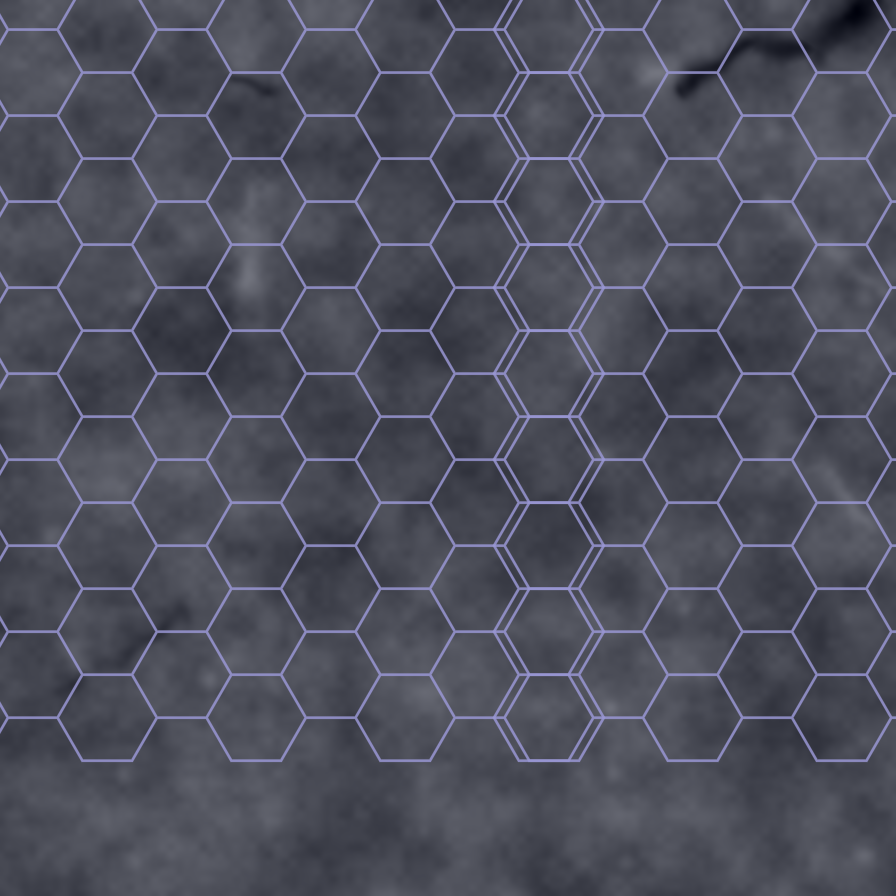
Write a Shadertoy shader that draws this pattern.

```glsl
// Thin lavender honeycomb laid over dark, mottled stone.
// Two hexagon lattices meet in one shared, slightly offset column, which doubles
// its lines; the stone is layered value noise with cracks, pale streaks and specks.

float hash(vec2 p) {
    return fract(sin(dot(p, vec2(127.1, 311.7))) * 43758.5453);
}

float noise(vec2 p) {
    vec2 i = floor(p), f = fract(p);
    f = f * f * (3.0 - 2.0 * f);
    return mix(mix(hash(i), hash(i + vec2(1, 0)), f.x),
               mix(hash(i + vec2(0, 1)), hash(i + vec2(1, 1)), f.x), f.y);
}

// Soft stroke from a to b, 1 at its core
float streak(vec2 p, vec2 a, vec2 b, float radius) {
    vec2 ab = b - a;
    float t = clamp(dot(p - a, ab) / max(dot(ab, ab), 1e-6), 0.0, 1.0);
    float d = length(p - a - ab * t) / radius;
    return exp(-d * d);
}

float spot(vec2 p, vec2 center, float radius) {
    return streak(p, center, center, radius);
}

// Small pale specks, one per occupied grid cell
float specks(vec2 p) {
    vec2 g = p * 11.0, cell = floor(g);
    vec2 center = 0.3 + 0.4 * vec2(hash(cell + 3.1), hash(cell + 7.7));
    return step(0.75, hash(cell + 19.0)) * spot(fract(g), center, 0.12);
}

float stone(vec2 p) {
    float v = 0.282 + 0.11 * (noise(p * 8.0) - 0.5) + 0.10 * (noise(p * 23.0 + 5.0) - 0.5)
            + 0.05 * (noise(p * 57.0 + 9.0) - 0.5) + 0.03 * (noise(p * 110.0) - 0.5);
    v += 0.02 * (1.0 - smoothstep(0.08, 0.2, p.y));

    // Ragged edges for the larger marks
    vec2 q = p + 0.02 * (vec2(noise(p * 30.0), noise(p * 30.0 + 40.0)) - 0.5);

    // Dark cracks
    float crack = max(streak(q, vec2(0.765, 0.903), vec2(0.846, 0.948), 0.011),
                  max(streak(q, vec2(0.846, 0.948), vec2(0.91, 0.94), 0.013),
                      streak(q, vec2(0.91, 0.94), vec2(0.96, 0.99), 0.022)));
    v -= 0.19 * crack;
    v -= 0.10 * streak(q, vec2(0.07, 0.235), vec2(0.2, 0.31), 0.013);
    v -= 0.12 * streak(q, vec2(0.26, 0.908), vec2(0.306, 0.906), 0.009);

    // Pale streaks and patches
    v += 0.08 * streak(q, vec2(0.277, 0.79), vec2(0.28, 0.63), 0.016);
    v += 0.10 * spot(q, vec2(0.277, 0.687), 0.02);
    v += 0.10 * spot(q, vec2(0.28, 0.94), 0.028);
    v += 0.13 * spot(q, vec2(0.729, 0.919), 0.022);
    v += 0.15 * spot(q, vec2(0.092, 0.26), 0.02);
    v += 0.09 * streak(q, vec2(0.86, 0.772), vec2(0.983, 0.68), 0.013);
    v += 0.08 * streak(q, vec2(0.92, 0.475), vec2(0.97, 0.42), 0.011);
    v += 0.05 * spot(q, vec2(0.04, 0.91), 0.06);
    return v + 0.08 * specks(p);
}

// Distance to the outlines of the columns first..last, counted from the seam
float honeycomb(vec2 p, float seamX, float first, float last) {
    float height = 0.096, spacing = height * 0.8660254;
    float nearest = 1.0;
    for (int i = -1; i <= 1; i++) {
        float column = clamp(round((p.x - seamX) / spacing) + float(i), first, last);
        float bottomY = 0.199 + 0.5 * height * mod(column, 2.0);
        float row = max(0.0, round((p.y - bottomY) / height));
        vec2 q = abs(p - vec2(seamX + column * spacing, bottomY + row * height));
        float hexagon = max(q.y, dot(q, vec2(0.8660254, 0.5))) - 0.5 * height;
        nearest = min(nearest, abs(hexagon));
    }
    return nearest;
}

void mainImage(out vec4 fragColor, in vec2 fragCoord) {
    vec2 p = fragCoord / iResolution.y;
    float soft = max(0.0008, 0.6 / iResolution.y);

    vec3 color = max(stone(p) + vec3(-0.003, 0.005, 0.045), 0.0);

    // Left lattice ends at the seam column, right lattice begins there
    for (int side = 0; side < 2; side++) {
        float d = side == 0 ? honeycomb(p, 0.6185, -9.0, 0.0)
                            : honeycomb(p, 0.6068, 0.0, 6.0);
        float line = 1.0 - smoothstep(0.0015 - soft, 0.0015 + soft, d);
        color = mix(color, vec3(0.60, 0.59, 0.83), 0.85 * line);
    }
    fragColor = vec4(color, 1.0);
}
```
